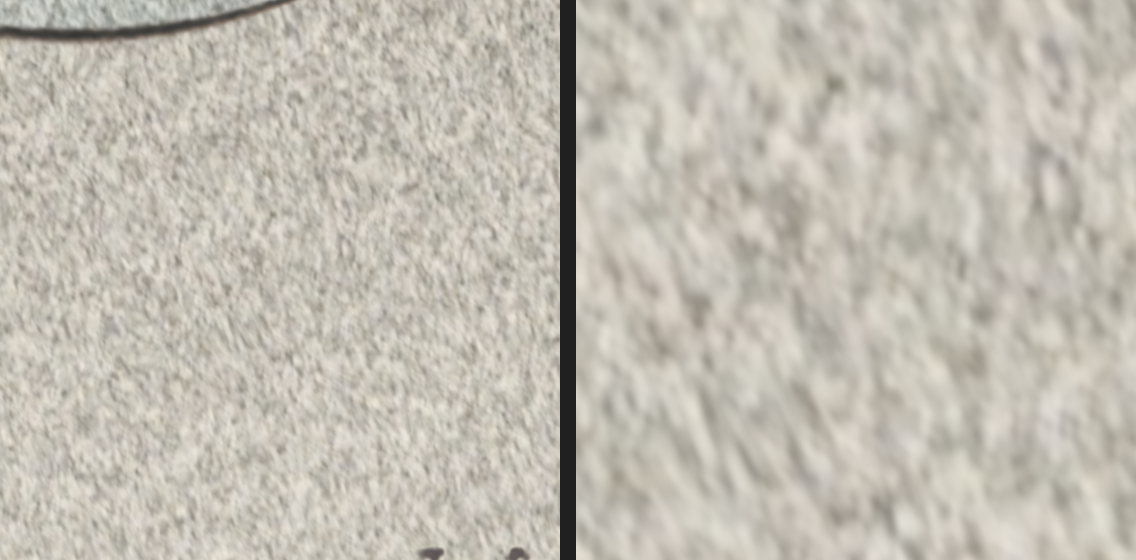
Left: the whole. Right: its middle third, enlarged.
This texture is drawn by a Shadertoy shader. Its source:

```glsl
float hash(vec2 p) {
    return fract(sin(dot(p, vec2(127.1, 311.7))) * 43758.5453);
}

// Smooth value noise, centred on zero
float noise(vec2 p) {
    vec2 i = floor(p);
    vec2 f = fract(p);
    f = f * f * (3.0 - 2.0 * f);
    float low = mix(hash(i), hash(i + vec2(1, 0)), f.x);
    float high = mix(hash(i + vec2(0, 1)), hash(i + vec2(1, 1)), f.x);
    return mix(low, high, f.y) - 0.5;
}

// Coordinates across and along a lean from the vertical
vec2 leanFrame(vec2 p, float angle) {
    float c = cos(angle), s = sin(angle);
    return vec2(c * p.x + s * p.y, c * p.y - s * p.x);
}

// Short slanted fibres in three overlapping sizes
float fibres(vec2 p) {
    vec2 bend = 0.012 * vec2(noise(p * 14.0), noise(p * 14.0 + 40.0));
    vec2 q = p + bend;
    float coarse = noise(leanFrame(q, 0.34) * vec2(105.0, 50.0));
    float medium = noise(leanFrame(q, 0.22) * vec2(135.0, 72.0) + 17.0);
    float fine = noise(leanFrame(q, 0.45) * vec2(190.0, 115.0) + 53.0);
    return 0.48 * coarse + 0.42 * medium + 0.25 * fine;
}

float mottling(vec2 p) {
    return 0.6 * noise(p * 9.0 + 5.0) + 0.6 * noise(p * 26.0 + 31.0);
}

// Soft band around distance zero
float band(float d, float halfWidth) {
    return exp(-pow(abs(d) / halfWidth, 2.4));
}

vec3 paperColor(vec2 p) {
    float grain = fibres(p) * mix(0.33, 0.40, p.y);
    float tone = grain - 1.6 * grain * grain;
    tone += 0.045 * mottling(p) + mix(0.017, -0.011, p.y);
    float warmth = noise(p * 42.0 + 71.0);
    float pinkness = noise(p * 34.0 + 93.0);
    vec3 tint = 0.016 * warmth * vec3(1.0, 0.2, -1.2)
              + 0.014 * pinkness * vec3(0.6, -0.7, 0.4);
    return vec3(0.776, 0.756, 0.715) + tone + tint;
}

// Curved dark rim with a cool inside and a brown outer fringe
vec3 addRim(vec3 color, vec2 p) {
    const vec3 coolTint = vec3(-0.035, 0.0, 0.012);
    const vec3 brown = vec3(0.46, 0.36, 0.30);
    const vec3 charcoal = vec3(0.22, 0.22, 0.21);
    float d = length(p - vec2(0.13, 2.098)) - 1.16;
    d += 0.003 * noise(p * 75.0);
    float thin = smoothstep(0.25, 0.52, p.x);
    float halfWidth = mix(0.0105, 0.0065, thin);
    color += coolTint * (1.0 - smoothstep(-0.02, 0.0, d));
    color = mix(color, brown, 0.65 * band(d - 0.005, halfWidth));
    float ink = 0.92 + 0.25 * noise(p * 60.0 + 11.0) - 0.2 * thin;
    return mix(color, charcoal, ink * band(d, halfWidth));
}

// Two blurred dark smudges on the lower edge
vec3 addSmudges(vec3 color, vec2 p) {
    const vec3 smudgeColor = vec3(0.31, 0.28, 0.28);
    for (int i = 0; i < 2; i++) {
        vec2 center = vec2(0.770 + 0.158 * float(i), 0.010);
        vec2 offset = (p - center) / vec2(0.026, 0.014);
        float ragged = length(offset) + 1.1 * noise(p * vec2(85.0, 65.0));
        float cover = 1.0 - smoothstep(0.25, 1.25, ragged);
        color = mix(color, smudgeColor, 0.85 * cover);
    }
    return color;
}

void mainImage(out vec4 fragColor, in vec2 fragCoord) {
    vec2 p = fragCoord / iResolution.xy;
    vec3 color = paperColor(p);
    color = addRim(color, p);
    color = addSmudges(color, p);
    fragColor = vec4(clamp(color, 0.0, 1.0), 1.0);
}
```
